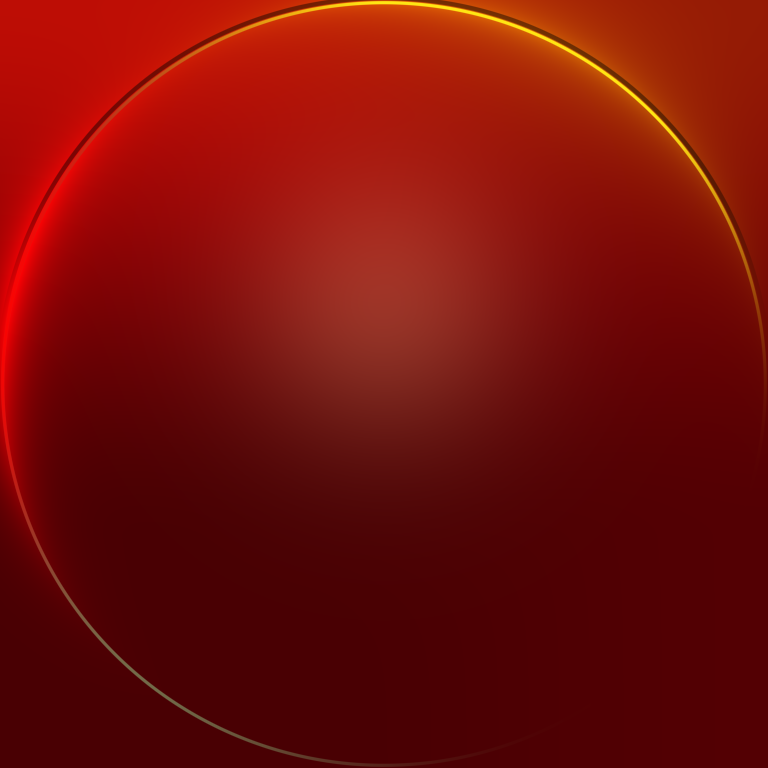
Give the GLSL for this background, as a WebGL 1 fragment shader.

```glsl
precision highp float;
uniform vec2 u_resolution;

#define RING_RADIUS 0.993
#define RING_WIDTH 0.0035
#define DARK_RED vec3(0.285, 0.0, 0.01)
#define HOT_LEFT vec3(0.74, 0.05, 0.02)
#define HOT_RIGHT vec3(0.58, 0.10, 0.02)
#define HAZE vec3(0.17, 0.20, 0.14)
#define GOLD vec3(1.0, 0.90, 0.08)
#define SCARLET vec3(1.0, 0.0, 0.0)
#define SAGE vec3(0.48, 0.53, 0.36)
#define RUST vec3(0.55, 0.28, 0.17)

// Strength of a light around the ring, strongest at the given angle
float arcLight(vec2 dir, float degreesAt, float sharpness) {
  float angle = radians(degreesAt);
  float facing = max(dot(dir, vec2(cos(angle), sin(angle))), 0.0);
  return pow(facing, sharpness);
}

// Smooth stroke about distance zero
float stroke(float dist, float halfWidth, float pixel) {
  return 1.0 - smoothstep(halfWidth - pixel * 0.5, halfWidth + pixel, abs(dist));
}

// Vertical heat with a soft haze above the centre
vec3 backdrop(vec2 p) {
  float heat = smoothstep(-0.4, 1.0, p.y);
  vec3 hot = mix(HOT_LEFT, HOT_RIGHT, smoothstep(-0.7, 1.0, p.x));
  vec3 color = mix(DARK_RED, hot, vec3(heat, heat * heat * heat, heat));
  color.r += 0.04 * smoothstep(-0.2, 1.0, p.x) * (1.0 - heat);
  vec2 q = p - vec2(0.0, 0.2);
  return color + HAZE * exp(-dot(q, q) / 0.144);
}

void main() {
  float size = min(u_resolution.x, u_resolution.y);
  vec2 p = (2.0 * gl_FragCoord.xy - u_resolution) / size;
  float pixel = 2.0 / size;
  float radius = length(p);
  vec2 dir = p / max(radius, 0.0001);
  float dist = radius - RING_RADIUS;

  float gold = arcLight(dir, 68.0, 3.0);
  float scarlet = arcLight(dir, 170.0, 6.0);
  float sage = arcLight(dir, 228.0, 4.0);
  float rust = arcLight(dir, 138.0, 8.0);

  // Wide glows on both sides of the ring
  vec3 color = backdrop(p);
  color += vec3(0.13, 0.20, 0.0) * gold * exp(-abs(dist) / 0.11);
  color += vec3(0.10, 0.12, 0.0) * gold * exp(-abs(dist) / 0.025);
  color += vec3(0.55, 0.0, 0.0) * scarlet * exp(-abs(dist) / 0.055);

  // Dark rim just outside the upper ring
  float rim = stroke(dist - 0.012, 0.005, pixel);
  color *= 1.0 - 0.45 * rim * smoothstep(0.1, 0.6, dir.y);

  // Thin coloured ring
  float line = stroke(dist, RING_WIDTH, pixel);
  color = mix(color, RUST, line * rust * 0.7);
  color = mix(color, SAGE, line * sage * 0.8);
  color = mix(color, SCARLET, line * scarlet * 0.8);
  color = mix(color, GOLD, line * min(gold * 1.3, 1.0));

  gl_FragColor = vec4(clamp(color, 0.0, 1.0), 1.0);
}
```
